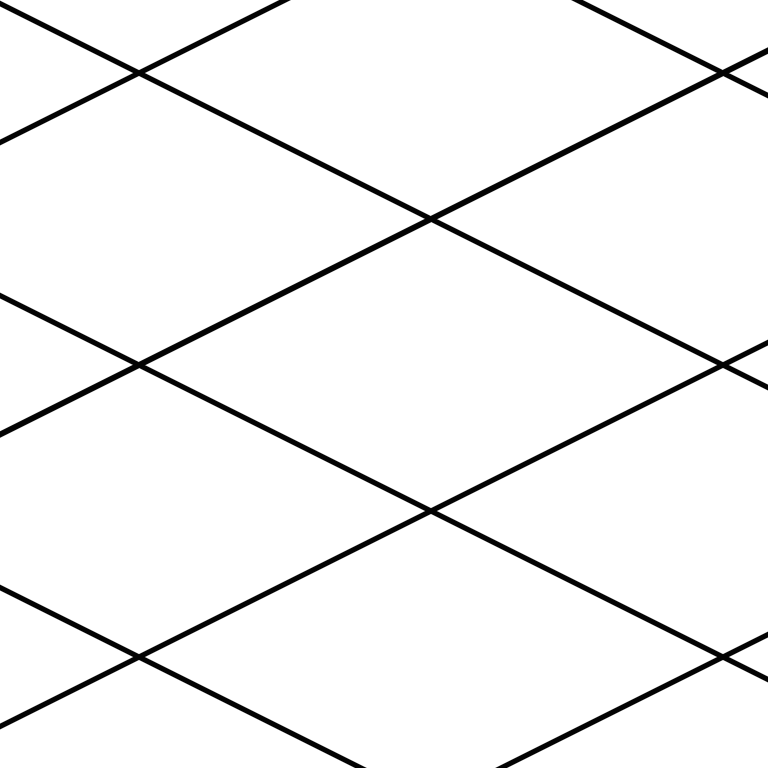
A three.js fragment shader for this pattern:

```glsl
// Lattice of wide rhombi in thin black lines on white.
// Two families of parallel lines, rising and falling at the same slope, are
// repeated by rounding; one rising line is slightly heavier than the rest.

varying vec2 vUv;

const vec3 PAPER = vec3(1.0);
const vec3 INK = vec3(0.01);
const vec2 CROSSING = vec2(0.5612, 0.3346); // one lattice crossing
const float SPACING = 0.3802;               // vertical gap between parallel lines
const float SLOPE = 0.5;                    // rise over run of the lines
const float LINE_WIDTH = 0.0068;
const float HEAVY_WIDTH = 0.0076;
const float HEAVY_INDEX = 1.0;              // rising line drawn heavier

// Coverage of a line, softened over about one pixel
float stroke(float dist, float width, float pixel) {
  float halfWidth = 0.5 * width;
  return 1.0 - smoothstep(halfWidth - 0.7 * pixel, halfWidth + 0.7 * pixel, dist);
}

// Perpendicular distance to the nearest line (x) and the index of that line (y)
vec2 nearestLine(vec2 p, float slope) {
  float height = p.y - slope * p.x;
  float index = floor(height / SPACING + 0.5);
  float dist = abs(height - index * SPACING) / sqrt(1.0 + slope * slope);
  return vec2(dist, index);
}

void main() {
  vec2 p = vUv - CROSSING;
  float pixel = fwidth(vUv.y);

  vec2 rising = nearestLine(p, SLOPE);
  vec2 falling = nearestLine(p, -SLOPE);

  // Select the heavier rising line by its index
  float isHeavy = 1.0 - step(0.5, abs(rising.y - HEAVY_INDEX));
  float risingWidth = mix(LINE_WIDTH, HEAVY_WIDTH, isHeavy);

  float ink = max(stroke(rising.x, risingWidth, pixel),
                  stroke(falling.x, LINE_WIDTH, pixel));
  gl_FragColor = vec4(mix(PAPER, INK, ink), 1.0);
}
```
